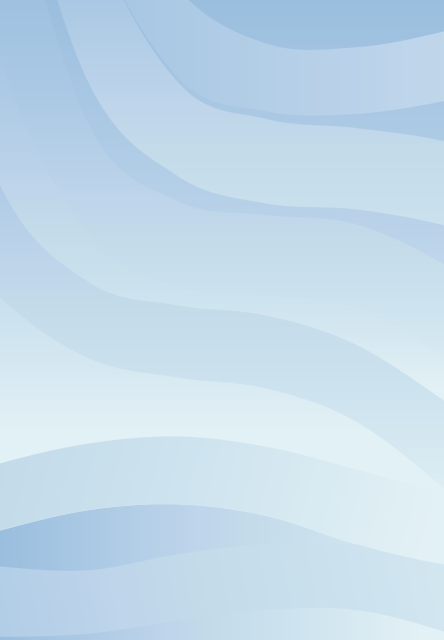
Give the GLSL for this background, as a WebGL 1 fragment shader.

```glsl
precision highp float;
// Overlapping wavy ribbons in soft blues, fading from deep to icy pale.

uniform vec2 u_resolution;

// Shared palette: 0 is deep blue, 1 is icy white
vec3 iceRamp(float t) {
  vec3 c = mix(vec3(0.604, 0.745, 0.871), vec3(0.745, 0.835, 0.92), clamp(t / 0.4, 0.0, 1.0));
  c = mix(c, vec3(0.767, 0.857, 0.915), clamp((t - 0.4) / 0.1, 0.0, 1.0));
  c = mix(c, vec3(0.804, 0.89, 0.935), clamp((t - 0.5) / 0.2, 0.0, 1.0));
  return mix(c, vec3(0.888, 0.945, 0.96), clamp((t - 0.7) / 0.3, 0.0, 1.0));
}

// Catmull-Rom weights for four knots at the given distances
vec4 splineWeight(vec4 offset) {
  vec4 d = abs(offset);
  vec4 near = 1.0 + d * d * (1.5 * d - 2.5);
  vec4 far = 2.0 + d * (-4.0 + d * (2.5 - 0.5 * d));
  return mix(near, far, step(1.0, d)) * step(d, vec4(2.0));
}

// Smooth curve through eight knots, evenly spaced from x = -0.2 to 1.2
float curve(float x, vec4 left, vec4 right) {
  vec4 offset = x * 5.0 + 1.0 - vec4(0.0, 1.0, 2.0, 3.0);
  return dot(splineWeight(offset), left) + dot(splineWeight(offset - 4.0), right);
}

// Coverage of the area below a curve, softened across its slope
float below(vec2 p, vec4 left, vec4 right) {
  float y = curve(p.x, left, right);
  float slope = (curve(p.x + 0.005, left, right) - y) / 0.005;
  slope *= u_resolution.y / u_resolution.x;
  float dist = (p.y - y) / length(vec2(1.0, slope));
  float soft = 0.75 / u_resolution.y;
  return smoothstep(-soft, soft, dist);
}

void main() {
  // Depth is measured downward from the top edge
  vec2 p = gl_FragCoord.xy / u_resolution;
  p.y = 1.0 - p.y;

  vec3 backdrop = iceRamp(p.y);
  vec3 color = backdrop;

  // Upper ribbons, with the backdrop showing in the gaps
  color = mix(color, iceRamp(0.05 + 0.38 * p.x),
    below(p, vec4(-1.04, -0.65, -0.247, -0.018), vec4(0.068, 0.074, 0.049, 0.007)));
  color = mix(color, backdrop,
    below(p, vec4(-1.17, -0.65, -0.13, 0.12), vec4(0.174, 0.178, 0.158, 0.124)));
  color = mix(color, iceRamp(0.18 + 1.35 * p.y),
    below(p, vec4(-1.17, -0.65, -0.13, 0.128), vec4(0.186, 0.2, 0.221, 0.267)));
  color = mix(color, backdrop,
    below(p, vec4(-0.65, -0.286, 0.13, 0.275), vec4(0.318, 0.327, 0.352, 0.397)));

  // Middle ribbons, each fading downward
  float fade = 0.06 + p.y * (0.7 + 1.3 * p.y);
  color = mix(color, iceRamp(fade),
    below(p, vec4(-0.586, -0.234, 0.195, 0.314), vec4(0.336, 0.35, 0.413, 0.508)));
  color = mix(color, iceRamp(fade + 0.025),
    below(p, vec4(-0.456, 0.091, 0.368, 0.447), vec4(0.462, 0.482, 0.56, 0.677)));
  color = mix(color, iceRamp(1.44 * p.y - 0.19),
    below(p, vec4(-0.13, 0.289, 0.441, 0.477), vec4(0.493, 0.538, 0.626, 0.729)));
  color = mix(color, iceRamp(1.8 * p.y - 0.22),
    below(p, vec4(0.299, 0.464, 0.56, 0.59), vec4(0.607, 0.658, 0.764, 0.898)));

  // Lower hollow, ribbon and corner, each fading to the right
  float hollow = below(p, vec4(0.872, 0.829, 0.797, 0.788), vec4(0.806, 0.85, 0.882, 0.898));
  color = mix(color, iceRamp(0.9 * p.x), hollow);
  color = mix(color, iceRamp(0.27 + 0.5 * p.x + 0.15 * (0.92 - p.y)),
    below(p, vec4(0.866, 0.885, 0.891, 0.866), vec4(0.85, 0.85, 0.866, 0.898)));
  color = mix(color, iceRamp(1.05 * p.x),
    below(p, vec4(0.99, 0.995, 0.99, 0.97), vec4(0.953, 0.953, 0.987, 1.042)));

  // Pale arching ribbon in front
  float arch = below(p, vec4(0.768, 0.724, 0.693, 0.682), vec4(0.698, 0.733, 0.771, 0.801));
  color = mix(color, iceRamp(0.5 + 0.5 * p.x + 0.2 * (p.y - 0.77)), arch * (1.0 - hollow));

  gl_FragColor = vec4(color, 1.0);
}
```
